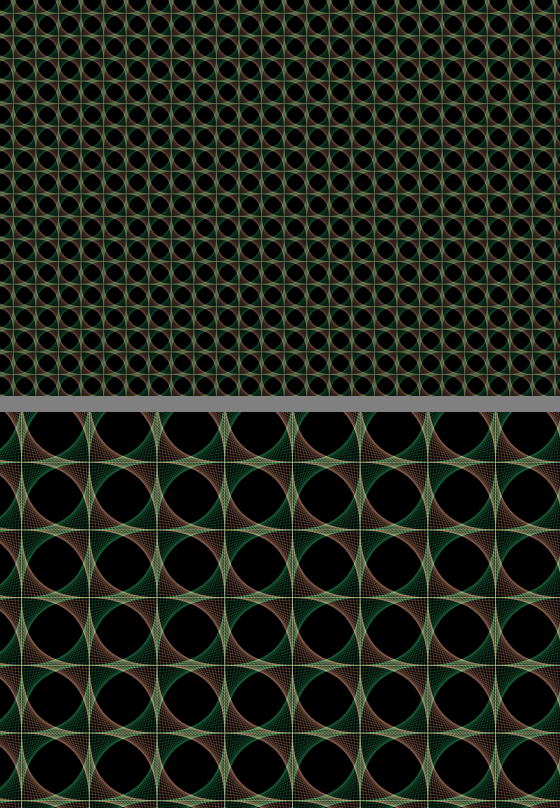
Top, the full canvas; bottom, a detail of the centre.
This pattern is drawn by a Shadertoy shader. Its source:

```glsl
// String-art lattice: every square cell has straight threads fanned across its
// four corners, whose envelopes leave a dark rounded hole in the middle.
// Copper threads span one diagonal pair of corners, green threads the other.

const float PITCH = 0.0403;                 // cell size, in canvas widths
const vec2 ORIGIN = vec2(0.0238, -0.0238);  // first crossing, from the top left
const int THREADS = 20;                     // steps along each cell edge
const float THREAD_WIDTH = 0.0055;          // in cells
const vec3 COPPER = vec3(0.73, 0.50, 0.40);
const vec3 GREEN = vec3(0.13, 0.50, 0.30);

// Filtered coverage of a thin line that keeps its weight at any resolution.
float threadCoverage(float dist, float width, float pixel) {
    float radius = max(width, pixel);
    return width / radius * max(0.0, 1.0 - dist / radius);
}

// Threads from (t, 0) to (0, 1 - t), fanned around the corner at the origin.
float cornerFan(vec2 p, float width, float pixel) {
    float total = 0.0;
    for (int i = 0; i <= THREADS; i++) {
        float t = float(i) / float(THREADS);
        vec2 normal = vec2(1.0 - t, t);
        float dist = abs(dot(p, normal) - t * (1.0 - t)) / length(normal);
        // Threads lying on a cell edge coincide with those of the next cell.
        float weight = (i == 0 || i == THREADS) ? 2.0 : 1.0;
        total += weight * threadCoverage(dist, width, pixel);
    }
    return total;
}

// Overlapping threads of one colour build up towards full opacity.
float buildUp(float amount) {
    return 1.0 - exp(-amount);
}

void mainImage(out vec4 fragColor, in vec2 fragCoord) {
    // Square cells, anchored to the top left of the canvas
    vec2 canvas = (fragCoord - vec2(0.0, iResolution.y)) / iResolution.x;
    vec2 p = fract((canvas - ORIGIN) / PITCH);
    float pixel = 1.0 / (iResolution.x * PITCH);

    // Opposite corners share a thread colour
    float copper = cornerFan(p, THREAD_WIDTH, pixel)
                 + cornerFan(1.0 - p, THREAD_WIDTH, pixel);
    vec2 m = vec2(1.0 - p.x, p.y);
    float green = cornerFan(m, THREAD_WIDTH, pixel)
                + cornerFan(1.0 - m, THREAD_WIDTH, pixel);

    vec3 color = COPPER * buildUp(copper) + GREEN * buildUp(green);
    fragColor = vec4(min(color, 1.0), 1.0);
}
```
